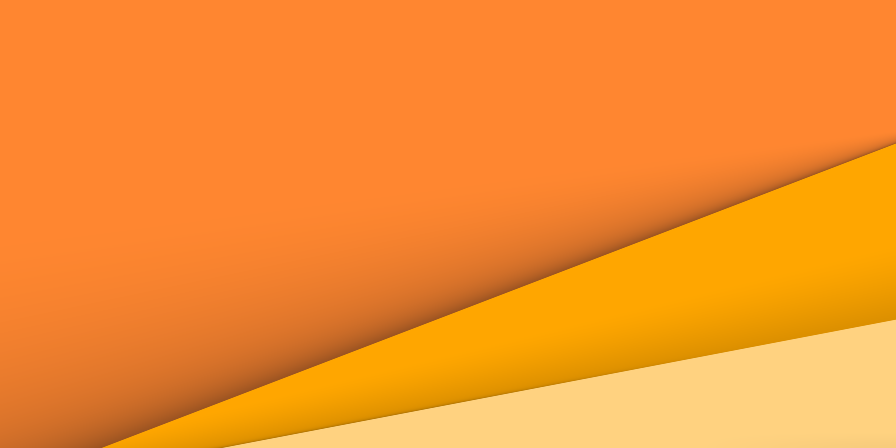
Write a WebGL 2 fragment shader that draws this background.

```glsl
#version 300 es
precision highp float;
// Layered paper background: an orange sheet, an amber wedge and a cream wedge.
// Each sheet is bounded by a straight slanted line, and casts a soft shadow
// that fades between its own edge and a second, shallower line above it.

uniform vec2 u_resolution;
out vec4 fragColor;

// Height at x of the line through a and b.
float lineHeight(float x, vec2 a, vec2 b) {
    return mix(a.y, b.y, (x - a.x) / (b.x - a.x));
}

// Coverage of the region below a line, smoothed over about one pixel.
float below(float y, float edge) {
    float halfPixel = 0.55 / u_resolution.y;
    return 1.0 - smoothstep(-halfPixel, halfPixel, y - edge);
}

// Shadow depth: 0 at the upper limit, 1 at the casting edge.
float shadowDepth(float y, float limit, float edge) {
    return clamp((limit - y) / max(limit - edge, 0.001), 0.0, 1.0);
}

void main() {
    // Canvas units: y runs 0 to 1, x runs 0 to 2 on a 2:1 canvas.
    vec2 p = gl_FragCoord.xy / u_resolution;
    p.x *= 2.0;

    float amberEdge = lineHeight(p.x, vec2(0.2266, 0.0), vec2(2.0, 0.6797));
    float creamEdge = lineHeight(p.x, vec2(0.495, 0.0), vec2(2.0, 0.2865));

    // Orange sheet under a broad wedge of shade, deepest at the amber edge.
    float amberLimit = lineHeight(p.x, vec2(0.0, 0.485), vec2(2.0, 0.71));
    float depth = shadowDepth(p.y, amberLimit, amberEdge);
    float shade = 0.22 * pow(depth, 1.7) + 0.19 * pow(depth, 10.0);
    vec3 orange = mix(vec3(1.0, 0.527, 0.188), vec3(0.03, 0.03, 0.04), shade);

    // Amber sheet with a shallower shadow that widens to the right.
    float creamLimit = creamEdge + mix(0.06, 0.17, p.x / 2.0);
    depth = shadowDepth(p.y, creamLimit, creamEdge);
    shade = 0.14 * pow(depth, 1.4);
    // Thin contact line, strongest towards the left.
    shade += 0.2 * exp(-max(p.y - creamEdge, 0.0) / 0.003)
           * (1.0 - smoothstep(0.9, 1.8, p.x));
    vec3 amber = vec3(1.0, 0.652, 0.0) * (1.0 - shade);

    // Cream sheet with a faint shade in the lower right corner.
    vec3 cream = vec3(1.0, 0.824, 0.502);
    cream *= 1.0 - 0.03 * smoothstep(1.5, 2.0, p.x)
                        * (1.0 - smoothstep(0.0, 0.04, p.y));

    vec3 color = mix(orange, amber, below(p.y, amberEdge));
    color = mix(color, cream, below(p.y, creamEdge) * below(p.y, amberEdge));
    fragColor = vec4(color, 1.0);
}
```
